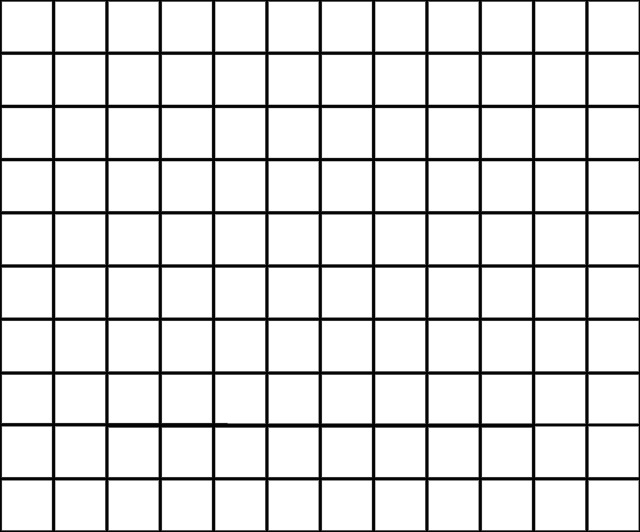
Write a Shadertoy shader that draws this pattern.

```glsl
// Square grid of near-black rules on white, twelve cells across and ten down.
// Rules come from the distance to the nearest whole cell coordinate; one
// horizontal rule is redrawn as slightly misaligned, overlapping strokes.

const vec2 CELLS = vec2(12.0, 10.0);
const float HALF_WIDTH = 0.031;     // half of a rule, in cells
const float RULE_SHIFT = 0.005;     // small drift of the upright rules
const float STROKED_ROW = 2.0;      // rule made of overlapping strokes
const float SAGGING_ROW = 3.0;      // rule sitting a little low
const float SAG = 0.012;
const vec3 PAPER = vec3(1.0);
const vec3 INK = vec3(0.015);

// Soft coverage of a shape from its signed distance.
float coverage(float dist, float blur) {
    return 1.0 - smoothstep(-blur, blur, dist);
}

// Distance to the nearest whole number, repeating every cell.
float gridDistance(float x) {
    return abs(fract(x + 0.5) - 0.5);
}

// Signed distance to a horizontal bar from startX to endX.
float barDistance(vec2 p, float startX, float endX, float y, float halfWidth) {
    vec2 center = vec2(0.5 * (startX + endX), y);
    vec2 d = abs(p - center) - vec2(0.5 * (endX - startX), halfWidth);
    return length(max(d, 0.0)) + min(max(d.x, d.y), 0.0);
}

// Thin full-width rule with two heavier strokes laid over it.
float strokedRule(vec2 p, float y) {
    float thin = abs(p.y - y - 0.012) - 0.028;
    float upper = barDistance(p, 0.03, 4.27, y + 0.022, 0.026);
    float lower = barDistance(p, 2.0, 10.0, y - 0.004, 0.034);
    return min(thin, min(upper, lower));
}

float horizontalRules(vec2 p) {
    float row = mod(floor(p.y + 0.5), CELLS.y);
    if (row == STROKED_ROW) return strokedRule(p, STROKED_ROW);
    float sag = row == SAGGING_ROW ? SAG : 0.0;
    return gridDistance(p.y + sag) - HALF_WIDTH;
}

void mainImage(out vec4 fragColor, in vec2 fragCoord) {
    vec2 p = fragCoord / iResolution.xy * CELLS;
    float blur = 0.8 * CELLS.y / iResolution.y;

    // Join both rule directions, then ink the paper.
    float upright = gridDistance(p.x - RULE_SHIFT) - HALF_WIDTH;
    float ink = coverage(min(upright, horizontalRules(p)), blur);
    fragColor = vec4(mix(PAPER, INK, ink), 1.0);
}
```
